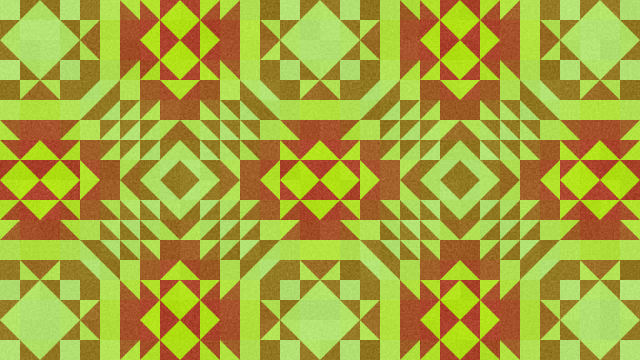
This pattern is drawn by a Shadertoy shader. Its source:

```glsl
#define ROWS 18.0
#define HALF_PERIOD 7.0
#define CENTER 2.0
#define SAMPLES 4
#define MINT vec3(0.69, 0.88, 0.45)
#define LIME vec3(0.69, 0.88, 0.07)
#define OLIVE vec3(0.57, 0.48, 0.13)
#define RED vec3(0.67, 0.25, 0.17)
#define GRAIN_SCALE 11.0
#define GRAIN 0.10
#define PATCH_VARIATION 0.02

// Patch kinds: 0 light, 1 dark, then the half that is dark:
// 2 near the origin, 3 far from it, 4 below the diagonal, 5 above it.
// One eighth of the block, listed as a triangle of rows.
const int KINDS[28] = int[28](
    0,
    3, 0,
    5, 1, 2,
    0, 0, 3, 2,
    1, 2, 0, 2, 2,
    4, 2, 1, 2, 2, 2,
    2, 4, 4, 1, 3, 2, 3);

vec2 hash2(vec2 p) {
    vec3 q = fract(p.xyx * vec3(0.1031, 0.1030, 0.0973));
    q += dot(q, q.yzx + 33.33);
    return fract((q.xx + q.yz) * q.zy);
}

float gradientNoise(vec2 p) {
    vec2 i = floor(p), f = fract(p);
    vec2 w = f * f * f * (f * (f * 6.0 - 15.0) + 10.0);
    vec2 e = vec2(0.0, 1.0);
    float a = dot(hash2(i) * 2.0 - 1.0, f);
    float b = dot(hash2(i + e.yx) * 2.0 - 1.0, f - e.yx);
    float c = dot(hash2(i + e.xy) * 2.0 - 1.0, f - e.xy);
    float d = dot(hash2(i + e.yy) * 2.0 - 1.0, f - e.yy);
    return mix(mix(a, b, w.x), mix(c, d, w.x), w.y);
}

bool isDark(int kind, vec2 f) {
    if (kind < 2) return kind == 1;
    if (kind == 2) return f.x + f.y < 1.0;
    if (kind == 3) return f.x + f.y > 1.0;
    return (kind == 4) == (f.x > f.y);
}

vec3 quilt(vec2 grid) {
    // Mirror across both axes, then across the diagonal
    vec2 p = abs(mod(grid - CENTER + HALF_PERIOD, 2.0 * HALF_PERIOD) - HALF_PERIOD);
    p = vec2(min(p.x, p.y), max(p.x, p.y));
    vec2 cell = min(floor(p), HALF_PERIOD - 1.0);
    ivec2 c = ivec2(cell);
    int kind = KINDS[c.y * (c.y + 1) / 2 + c.x];

    // Each patch warms with its distance from the diagonal
    float warmth = (cell.y - cell.x) / (HALF_PERIOD - 1.0);
    vec3 light = mix(MINT, LIME, smoothstep(-0.1, 1.0, warmth));
    vec3 dark = mix(OLIVE, RED, smoothstep(0.0, 1.0, warmth));
    float tint = (hash2(floor(grid) + 17.0).x - 0.5) * 2.0 * PATCH_VARIATION;
    return (isDark(kind, p - cell) ? dark : light) + tint;
}

void mainImage(out vec4 fragColor, in vec2 fragCoord) {
    float scale = ROWS / iResolution.y;

    // Smooth edges by averaging samples inside the pixel
    vec3 color = vec3(0.0);
    for (int y = 0; y < SAMPLES; y++)
        for (int x = 0; x < SAMPLES; x++) {
            vec2 offset = (vec2(x, y) + 0.5) / float(SAMPLES) - 0.5;
            color += quilt((fragCoord + offset) * scale);
        }
    color /= float(SAMPLES * SAMPLES);

    // Fine cloth grain, stronger on the dark patches
    vec2 grid = fragCoord * scale;
    float grain = gradientNoise(grid * GRAIN_SCALE + 5.3)
                + 0.5 * gradientNoise(grid * GRAIN_SCALE * 0.5);
    color += grain * GRAIN * mix(1.0, 0.6, smoothstep(0.5, 0.85, color.g));

    fragColor = vec4(clamp(color, 0.0, 1.0), 1.0);
}
```
